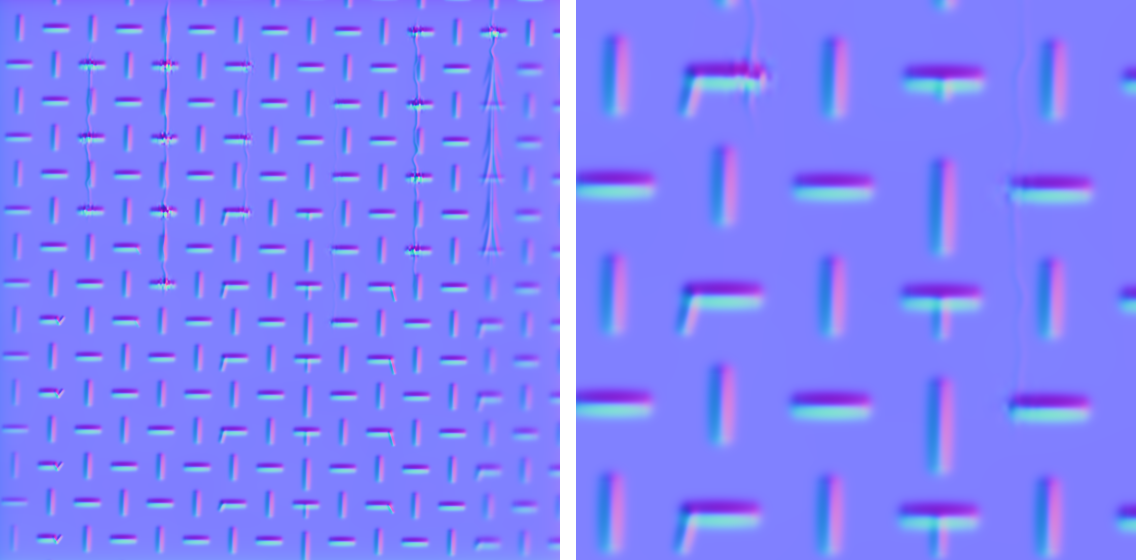
Left, the full canvas; right, a detail of the centre.
Give the GLSL for this texture map, as a WebGL 1 fragment shader.

```glsl
precision highp float;
// Normal map of a worn tread plate: raised bars, alternately upright and lying.

#define REPEATS 15.36      // bar cells across and down
#define HALF_LENGTH 0.275  // half the straight part of a bar, in cells
#define BAR_WIDTH 0.062    // spread of a bar's flank, in cells
#define LYING_SLOPE 1.8
#define UPRIGHT_SLOPE 1.4
#define END_SLOPE 0.3      // steepness of bar ends against the flanks
#define ARCH 0.22          // lengthwise curve of a bar
#define SOFTNESS 0.45      // extra width of the blurred bars at the right
#define SCRATCH_WIDTH 0.032
#define ROUGHNESS 3.6
#define EDGE_TILT 0.16

uniform vec2 u_resolution;

float hash(vec2 p) {
  vec3 q = fract(vec3(p.xyx) * 0.1031);
  q += dot(q, q.yzx + 33.33);
  return fract((q.x + q.y) * q.z);
}

float noise(vec2 p) {
  vec2 i = floor(p), f = fract(p);
  f = f * f * (3.0 - 2.0 * f);
  return mix(mix(hash(i), hash(i + vec2(1.0, 0.0)), f.x),
             mix(hash(i + vec2(0.0, 1.0)), hash(i + 1.0), f.x), f.y);
}

bool isColumn(float column, float wanted) { return abs(column - wanted) < 0.5; }

// Outward tilt of a rounded ridge from a to b, arched and tapered to its ends.
vec2 ridge(vec2 p, vec2 a, vec2 b, float width) {
  vec2 ab = b - a;
  float t = clamp(dot(p - a, ab) / dot(ab, ab), 0.0, 1.0);
  vec2 d = p - a - ab * t;
  float fall = exp(-0.5 * dot(d, d) / (width * width));
  vec2 along = normalize(ab);
  d -= (1.0 - END_SLOPE) * along * dot(d, along);
  t = 2.0 * t - 1.0;
  return (d / width * (1.0 - 0.35 * t * t) + along * t * ARCH) * fall;
}

// One bar with the deformations of its column; y points down.
vec2 bar(vec2 cell, vec2 p) {
  bool lying = mod(cell.x + cell.y, 2.0) > 0.5;
  bool soft = (cell.x > 13.5 && cell.y > 0.5) || (cell.x > 12.5 && cell.y > 6.5);
  float width = BAR_WIDTH * (soft ? 1.0 + SOFTNESS : 1.0);
  float strength = (lying ? LYING_SLOPE : UPRIGHT_SLOPE) * (soft ? 0.5 : 1.0);
  strength *= 0.94 + 0.12 * hash(cell + 7.0);
  if (isColumn(cell.x, 0.0)) strength *= 0.85 - 0.035 * max(cell.y, 0.0);
  if (isColumn(cell.x, 13.0) && cell.y > 0.5 && cell.y < 6.5) strength *= 0.25;

  float reach = soft ? HALF_LENGTH * 0.82 : HALF_LENGTH;
  vec2 a = lying ? vec2(-reach, 0.0) : vec2(0.0, -reach);
  vec2 b = -a;
  bool stemmed = isColumn(cell.x, 8.0) && cell.y > 4.5;
  bool broken = isColumn(cell.x, 1.0) && cell.y > 7.5 && lying;
  if (stemmed && !lying) { a.y += 0.1; b.y += 0.25; }
  if (broken) b.x = 0.08;
  vec2 tilt = ridge(p, a, b, width);

  float worn = 1.0 - 0.6 * smoothstep(10.0, 14.0, cell.y);
  float thin = width * 0.75;
  if (lying) {
    if (stemmed)
      tilt += ridge(p, vec2(0.0, 0.04), vec2(0.0, cell.y < 5.5 ? 0.14 : 0.32), thin) * 0.6;
    if ((isColumn(cell.x, 6.0) && cell.y > 4.5) || (isColumn(cell.x, 13.0) && cell.y > 7.5))
      tilt += ridge(p, a, a + vec2(-0.07, 0.3 * worn), thin) * 0.7;
    if (isColumn(cell.x, 10.0) && cell.y > 6.5)
      tilt += ridge(p, b, b + vec2(0.1, 0.36 * worn), thin * 0.7) * 0.9;
    if (isColumn(cell.x, 3.0) && cell.y > 5.5 && cell.y < 8.5)
      tilt += ridge(p, b, b + vec2(0.08, 0.14), thin * 0.7) * 0.4;
    if (broken) {
      tilt += ridge(p, vec2(0.1, -0.04), vec2(0.17, 0.1), thin * 0.7) * 0.8;
      tilt += ridge(p, vec2(0.18, 0.08), vec2(0.28, -0.06), thin * 0.7) * 0.7;
    }
  }
  return tilt * strength;
}

// A wandering upright scratch that roughens the lying bars it crosses.
vec2 scratch(vec2 g, float x, float top, float bottom, float strength) {
  float wander = 0.12 * (noise(vec2(x * 9.0, g.y * 4.0)) - 0.5);
  float d = g.x - x - wander;
  float window = smoothstep(top - 0.3, top + 0.2, g.y) * (1.0 - smoothstep(bottom - 0.5, bottom, g.y));
  float s = d / SCRATCH_WIDTH;
  vec2 tilt = vec2(s * exp(-0.5 * s * s) * (0.2 + 1.2 * noise(vec2(x, g.y * 5.0))), 0.0);
  float column = floor(x + 0.4);
  float dy = mod(g.y + column, 2.0) - 1.0;
  float crossing = exp(-d * d / 0.026 - dy * dy / 0.024);
  vec2 grain = vec2(noise(g * vec2(20.0, 9.0)), noise(g * vec2(17.0, 13.0) + 40.0)) - 0.5;
  return (tilt + grain * crossing * ROUGHNESS) * window * strength;
}

// Feathered wear: nested legs that splay downwards every second row.
vec2 chevrons(vec2 g) {
  float side = g.x - 13.0, sum = 0.0;
  for (int i = 0; i < 2; i++) {
    float t = fract((g.y - 0.3 + 0.7 * float(i)) * 0.5);
    float s = (abs(side) - 0.02 - 0.24 * t * t * t) / 0.05;
    float fade = smoothstep(0.0, 0.4, t) * (1.0 - smoothstep(0.8, 1.0, t));
    sum += s * exp(-0.5 * s * s) * fade * (0.9 - 0.4 * float(i));
  }
  float window = smoothstep(0.5, 1.1, g.y) * (1.0 - smoothstep(5.9, 6.5, g.y));
  return vec2(clamp(side * 30.0, -1.0, 1.0), -0.3) * sum * window;
}

void main() {
  vec2 uv = gl_FragCoord.xy / u_resolution;
  uv.y = 1.0 - uv.y;
  vec2 c = uv * REPEATS;
  vec2 g = c + vec2(0.0114 * c.y - 0.55, -0.01 * c.x - 0.755);  // slightly turned grid

  vec2 tilt = 0.03 * (vec2(noise(g * 0.8), noise(g * 0.8 + 30.0)) - 0.5);
  for (int i = 0; i < 2; i++) {
    vec2 cell = floor(g + 0.5) - vec2(0.0, float(i));
    tilt += bar(cell, g - cell);
  }
  tilt += scratch(g, 1.93, 0.7, 5.4, 0.6) + scratch(g, 4.05, -0.6, 7.4, 1.0);
  tilt += scratch(g, 6.25, 0.5, 5.6, 0.4) + scratch(g, 8.7, 1.7, 8.4, 0.12);
  tilt += scratch(g, 10.9, -0.2, 7.2, 0.75) + scratch(g, 13.0, -0.4, 1.2, 0.8);
  tilt += chevrons(g);
  tilt += EDGE_TILT * (exp((uv - 1.0) * 60.0) - exp(-uv * 60.0));  // rounded rim

  gl_FragColor = vec4(0.5 + 0.5 * normalize(vec3(tilt, 1.0)), 1.0);
}
```
